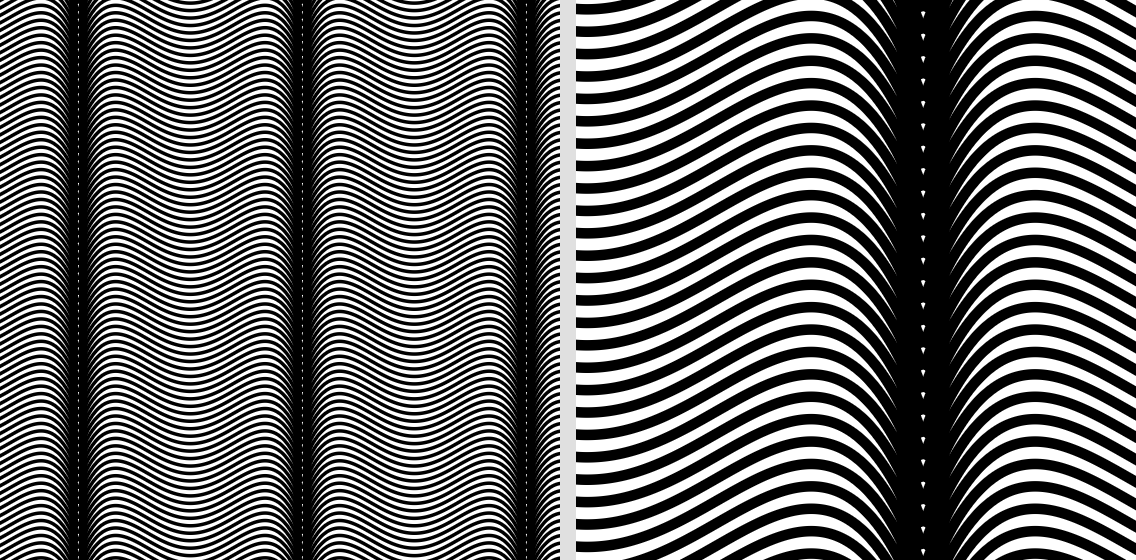
Left, the full canvas; right, a detail of the centre.
Give the GLSL for this pattern, as a WebGL 1 fragment shader.

```glsl
precision highp float;
// Stacked black wavy lines on white that pinch into dark vertical creases.

uniform vec2 u_resolution;

// Height of the wave above its crease; t runs from -0.5 to 0.5 between creases.
float waveRise(float t) {
  float q = t * t;
  return 10.0 * q * (2.0 / 9.0 - q) + 0.069444;
}

float waveSlope(float t) {
  return 10.0 * t * (4.0 / 9.0 - 4.0 * t * t);
}

float softStep(float signedDistance, float pixel) {
  return clamp(0.5 + signedDistance / pixel, 0.0, 1.0);
}

void main() {
  float pixel = 1.0 / min(u_resolution.x, u_resolution.y);
  vec2 p = gl_FragCoord.xy * pixel;

  // Position inside one wave, 2.5 waves across
  float t = fract((p.x - 0.34) / 0.4 + 0.5) - 0.5;
  float toCrease = 0.4 * (0.5 - abs(t));
  float rise = 0.4 * waveRise(t);
  float slope = waveSlope(t);
  float stretch = sqrt(1.0 + slope * slope);

  // Steep strokes overlap, so add up the nearest line and its neighbours
  float row = fract((p.y - rise) * 75.0) - 0.5;
  float ink = 0.0;
  for (int i = -1; i <= 1; i++) {
    float dy = (row - float(i)) / 75.0;
    float stroke = softStep(0.235 / 75.0 - abs(dy) / stretch, pixel);

    // Square stroke ends leave a small white notch under each crease
    float pastEnd = (toCrease + 2.78 * (dy + rise)) / 2.95;
    ink += stroke * softStep(pastEnd, pixel);
  }

  gl_FragColor = vec4(vec3(1.0 - min(ink, 1.0)), 1.0);
}
```
